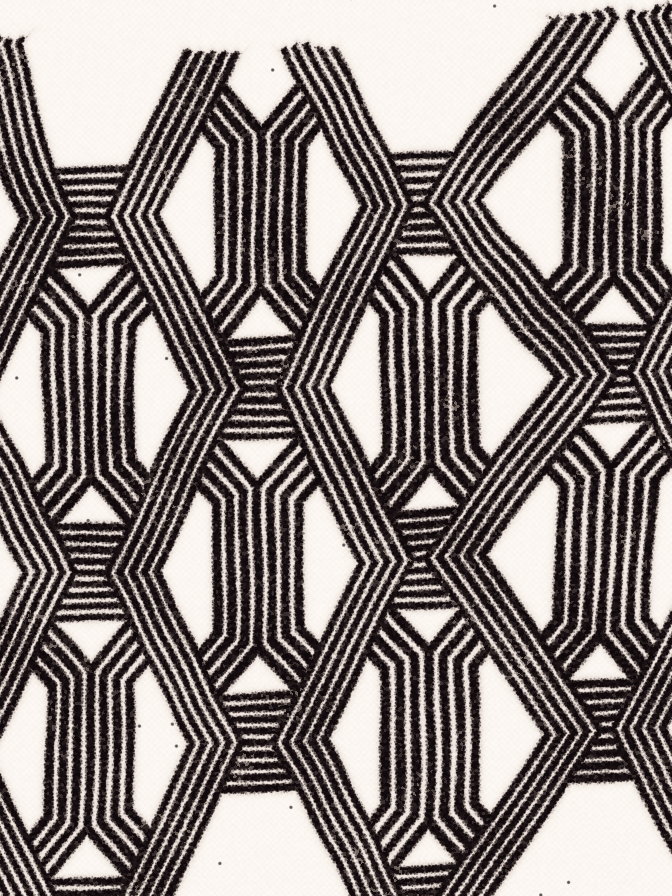
Give the GLSL for this pattern, as a Shadertoy shader.

```glsl
// Hand-printed cloth: mirrored zigzag bands framing diamonds with forked stripe motifs and hatched necks.

const vec3  GROUND = vec3(0.992, 0.972, 0.952);
const vec3  STAIN = vec3(0.83, 0.77, 0.735);   // ink bleed beside strokes
const vec3  INK = vec3(0.06, 0.03, 0.042);
const vec3  INK_WORN = vec3(0.28, 0.235, 0.22);

// Lengths are fractions of the canvas height.
const float BAND_STEP = 0.189;      // distance between bands
const float BAND_START = 0.006;
const float HALF_PERIOD = 0.198;    // height of one zigzag leg
const float FIRST_NECK = 0.247;     // depth of the first full neck row
const float TILT = 0.04;
const float SWING = 0.049;          // zigzag amplitude
const float WIDE_SWING = 0.019;     // extra amplitude of every fourth band
const float BAND_LINE = 0.0123;     // stripe spacings
const float MOTIF_LINE = 0.0160;
const float HATCH_LINE = 0.0130;
const float BAND_SIDE = 2.0;        // stripes on each side of the centre one
const float MOTIF_SIDE = 3.0;
const float HATCH_SIDE = 4.0;
const float FORK = 0.092;           // motif centre to fork
const vec2  FORK_NORMAL = vec2(0.77, 0.64);
const float STROKE = 0.315;         // half stroke width per spacing
const float ROUGH = 0.0030;
const float SOFT = 0.0019;
const float BLEED = 0.0024;
const float LAST_MOTIF_ROW = 3.0;

float hash(vec2 p) {
    return fract(sin(dot(p, vec2(127.1, 311.7))) * 43758.5);
}

// Cellular noise: x = distance to nearest point, y = its random id.
vec2 cellular(vec2 p) {
    vec2 cell = floor(p), best = vec2(9.0, 0.0);
    for (int j = -1; j <= 1; j++)
    for (int i = -1; i <= 1; i++) {
        vec2 c = cell + vec2(i, j);
        vec2 point = c + vec2(hash(c), hash(c + 17.3));
        float d = distance(p, point);
        if (d < best.x) best = vec2(d, hash(c + 41.9));
    }
    return best;
}

// Layered sines, roughly -1 to 1.
float sway(vec2 p) {
    return 0.5 * sin(p.x * 11.0 + 2.0 * sin(p.y * 7.0))
         + 0.3 * sin(p.y * 23.0 - p.x * 17.0)
         + 0.2 * sin(p.x * 51.0 + p.y * 43.0);
}

// Signed distance to stripes at 0, 1 .. count spacings.
float stripes(float x, float spacing, float count, float width) {
    float t = x / spacing;
    return (abs(t - clamp(round(t), 0.0, count)) - width) * spacing;
}

// Signed distance to the print; p.y runs downward.
float printDistance(vec2 p, float width) {
    float v = (p.y + TILT * p.x - FIRST_NECK) / HALF_PERIOD;
    float zigzag = 1.0 - 2.0 * abs(mod(v, 2.0) - 1.0);

    // Nearest band, and the column between bands
    float bandX = 9.0, column = -2.0;
    for (int i = -1; i <= 5; i++) {
        float k = float(i);
        float swing = SWING + WIDE_SWING * max(0.0, cos(1.5708 * (k - 3.0)));
        float side = mod(k, 2.0) < 0.5 ? -1.0 : 1.0;
        float dx = p.x - BAND_START - k * BAND_STEP - side * swing * zigzag;
        float slant = HALF_PERIOD / length(vec2(HALF_PERIOD, 2.0 * swing));
        bandX = min(bandX, abs(dx) * slant);
        if (dx > 0.0) column = k;
    }
    float band = stripes(bandX, BAND_LINE, BAND_SIDE, width);
    if (bandX < BAND_SIDE * BAND_LINE) return band;

    // Diamond centre and row; necks sit half a diamond above and below
    float parity = 1.0 - mod(column, 2.0);
    float row = 2.0 * round((v - parity) * 0.5) + parity;
    float neckRow = row + (v < row ? -1.0 : 1.0);
    vec2 q = abs(vec2(p.x - BAND_START - (column + 0.5) * BAND_STEP, (v - row) * HALF_PERIOD));
    float fromNeck = HALF_PERIOD - q.y;
    float d = band;

    // Vertical stripes that fork at both ends
    if (row > -0.5 && row < LAST_MOTIF_ROW + 0.5) {
        float vary = hash(vec2(column, row));
        float fork = FORK + 0.012 * (vary - 0.5);
        float u = min(q.x, dot(FORK_NORMAL, vec2(q.x, fork - q.y)));
        float motif = stripes(u, MOTIF_LINE * (0.92 + 0.18 * vary), MOTIF_SIDE, width);
        d = min(d, max(motif, HATCH_SIDE * HATCH_LINE - fromNeck));
    }
    // Horizontal hatching in the necks
    if (neckRow > -0.5) d = min(d, stripes(fromNeck, HATCH_LINE, HATCH_SIDE, width));
    return d;
}

void mainImage(out vec4 fragColor, in vec2 fragCoord) {
    vec2 p = vec2(fragCoord.x, iResolution.y - fragCoord.y) / iResolution.y;
    vec2 grain = cellular(p * 310.0);

    // Hand-drawn drift; the upper corners lean to the right
    vec2 warped = p + 0.0035 * vec2(sway(p), sway(p.yx + 4.0));
    warped.x -= 0.042 * smoothstep(0.2, 0.0, p.x) * smoothstep(0.23, 0.02, p.y);
    warped.x -= 0.018 * smoothstep(0.52, 0.68, p.x) * smoothstep(0.75, 0.45, p.y);

    // Uneven strokes and a ragged upper end
    float d = printDistance(warped, STROKE + 0.055 * sway(p * 1.7 + 2.0));
    float topEdge = 0.054 - 0.045 * smoothstep(0.45, 0.7, p.x) + 0.008 * sway(p.xx * 5.0);
    topEdge -= 0.014 * smoothstep(0.15, 0.05, p.x);
    d = max(d, topEdge - p.y) + ROUGH * (grain.x - 0.48);
    float soft = max(SOFT, 0.7 / iResolution.y);
    float ink = 1.0 - smoothstep(-soft, soft, d);

    // Dry patches, pinholes and stray specks
    float dry = smoothstep(0.35, 0.9, sway(p * 2.3 + 7.0));
    ink *= 1.0 - (0.10 + 0.25 * dry) * step(0.88, grain.y);
    vec2 speck = cellular(p * 44.0);
    float stray = step(0.95, speck.y) * (1.0 - smoothstep(0.03, 0.12, speck.x));
    ink = max(ink, 0.7 * stray);

    // Woven ground with bleed, and mottled ink
    float weave = sin(p.x * 900.0) * sin(p.y * 900.0);
    vec3 cloth = GROUND + 0.008 * weave - 0.012 * grain.y;
    cloth = mix(cloth, STAIN, exp(-max(d, 0.0) / BLEED));
    vec3 paint = mix(INK, INK_WORN, grain.y * grain.y * (0.45 + 0.5 * dry));
    fragColor = vec4(mix(cloth, paint, ink), 1.0);
}
```
